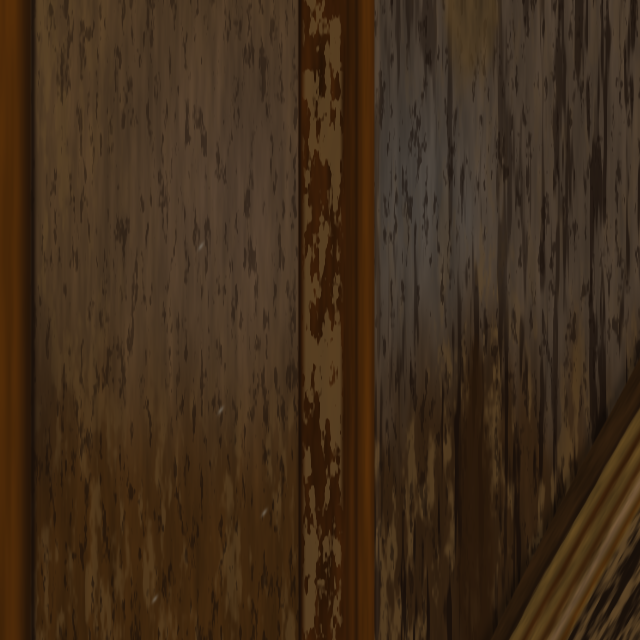
Write a WebGL 2 fragment shader that draws this texture.

```glsl
#version 300 es
precision highp float;
// Weathered timber door: two grained panels, an upright moulding between them,
// an edge strip at the left and a diagonal moulding in the lower right corner.
// Grain is stretched value noise; each part is laid in by smooth edge masks.
uniform vec2 u_resolution;
out vec4 fragColor;

// Layout in canvas units
const float STRIP_X = .048, MOULD_L = .466, FLECK_R = .54, MOULD_R = .585;
const vec2 BRACE_FOOT = vec2(.794, 0), BRACE_NORMAL = vec2(.869, -.494);
const vec2 CHIPS[4] = vec2[4](vec2(.314, .615), vec2(.345, .359),
                             vec2(.413, .199), vec2(.242, .064));
// Colours
const vec3 PANEL_HIGH = vec3(.285, .207, .125);
const vec3 PANEL_LOW = vec3(.232, .14, .048);
const vec3 SHEEN = vec3(.298, .23, .172);
const vec3 GREY_HIGH = vec3(.275, .222, .172);
const vec3 GREY_LOW = vec3(.195, .125, .06);
const vec3 BLUE_GREY = vec3(.27, .25, .23);
const vec3 TAN = vec3(.375, .28, .155);
const vec3 ORANGE = vec3(.3, .16, .03);
const vec3 UMBER = vec3(.2, .1, .025);
const vec3 DARK = vec3(.085, .05, .03);
const vec3 PALE = vec3(.43, .325, .22);

float hash(vec2 p) {
    vec3 q = fract(vec3(p.xyx) * .1031);
    q += dot(q, q.yzx + 33.33);
    return fract((q.x + q.y) * q.z);
}

float noise(vec2 p) {
    vec2 i = floor(p), f = fract(p);
    f = f * f * (3. - 2. * f);
    return mix(mix(hash(i), hash(i + vec2(1, 0)), f.x),
               mix(hash(i + vec2(0, 1)), hash(i + vec2(1, 1)), f.x), f.y);
}

// Three octaves of noise drawn out along y
float grain(vec2 p, float fx, float fy) {
    vec2 freq = vec2(fx, fy);
    float sum = 0., amp = .5;
    for (int i = 0; i < 3; i++) {
        sum += amp * noise(p * freq + float(i) * 17.3);
        freq *= vec2(1.8, 2.3);
        amp *= .65;
    }
    return sum / 1.036;
}

float edge(float at, float x) { return smoothstep(at - .0018, at + .0018, x); }
float blob(vec2 p, vec2 c, vec2 r) { vec2 d = (p - c) / r; return exp(-dot(d, d)); }
float line(float x, float at, float w) { float d = (x - at) / w; return exp(-d * d); }
vec3 darken(vec3 col, float amount) { return mix(col, DARK, amount); }

// Fine light and dark fibres shared by both panels
vec3 fibres(vec3 col, vec2 p, float tanAmount, float poreAmount) {
    float worn = smoothstep(.5, .66, .5 * grain(p + 13., 110., 14.) + .5 * grain(p + 9., 42., 5.));
    float pore = smoothstep(.58, .78, grain(p + 40., 165., 22.));
    col *= .7 + .26 * grain(p, 30., 2.5) + .34 * grain(p + 5., 120., 7.);
    return darken(mix(col, TAN, worn * tanAmount), pore * poreAmount);
}

vec3 leftPanel(vec2 p) {
    float y = p.y + .16 * (grain(p, 30., 3.) - .5);
    vec3 col = mix(PANEL_LOW, PANEL_HIGH, smoothstep(.2, .58, y));
    col = mix(col, SHEEN, .95 * blob(p, vec2(.37, .69), vec2(.19, .3)));
    float low = 1. - smoothstep(.25, .48, y);
    float left = 1. - smoothstep(.06, .24, p.x);
    col = fibres(col, p, .1 + .42 * max(low, left), .42 + .15 * low);
    col = darken(col, .4 * blob(p, vec2(.06, .36), vec2(.035, .18)));
    return darken(col, .85 * line(p.x, .051, .005));
}

vec3 rightPanel(vec2 p) {
    float wobble = .35 * (grain(p, 30., 2.5) - .5);
    float high = smoothstep(.26, .58, p.y + wobble);
    vec3 col = mix(GREY_LOW, GREY_HIGH, high);
    col = mix(col, BLUE_GREY, .8 * blob(p, vec2(.65, .7), vec2(.11, .2)));
    float patchy = blob(p, vec2(.75, .53), vec2(.05, .13));
    col = fibres(col, p + 3., .65 - .5 * high + .35 * patchy, .55);
    // Long hairline cracks, denser toward the right and the foot
    float cracks = smoothstep(.56, .7, grain(p + 21., 105., 4.));
    col = darken(col, cracks * mix(.85, .45 + .25 * smoothstep(.8, .95, p.x), high));
    // Bare patch above, smooth dark tongue below
    float x = p.x + .02 * (grain(p + 8., 40., 12.) - .5);
    float bare = smoothstep(.688, .704, x) * (1. - smoothstep(.765, .783, x))
               * smoothstep(.86, .96, p.y + .6 * wobble);
    col = mix(col, TAN * (.55 + .45 * grain(p, 90., 9.)), .75 * bare);
    col = mix(col, BLUE_GREY * 1.15, .45 * blob(p, vec2(.73, .66), vec2(.01, .05)));
    float width = .031 * sqrt(clamp(1.44 - 3. * p.y, 0., 1.));
    float tongue = 1. - smoothstep(width - .012, width + .004, abs(x - .744));
    col = mix(col, vec3(.155, .09, .036), .8 * tongue * step(p.y, .48));
    return mix(col, PALE, .25 * line(p.x, .59, .004));
}

vec3 moulding(vec2 p) {
    float rows = .07 * (line(p.x, .484, .008) + line(p.x, .526, .007));
    float flecks = grain(p + 2., 125., 22.) + rows + .22 * (noise(p * vec2(25, 7)) - .45);
    flecks = smoothstep(.5, .63, flecks) * smoothstep(.47, .479, p.x) * (1. - smoothstep(.53, .538, p.x));
    vec3 worn = mix(UMBER * (.6 + .75 * grain(p, 85., 7.)), TAN, .8 * flecks);
    vec3 bead = mix(UMBER, ORANGE, .3 + .7 * line(p.x, .571, .01));
    bead *= .78 + .44 * grain(p, 120., 3.);
    bead = darken(bead, .5 * line(p.x, .557, .003) + .3 * line(p.x, .543, .004));
    vec3 col = mix(worn, bead, edge(FLECK_R, p.x));
    return darken(col, .75 * line(p.x, MOULD_L + .002, .003));
}

// Bands across the diagonal moulding; d is the distance from its worn edge
vec3 brace(vec2 p, float d) {
    float g = grain(vec2(d, dot(p, vec2(.494, .869))) + 4., 130., 12.);
    float band = d + .005 * (g - .5);
    vec3 col = mix(vec3(.17, .105, .045), vec3(.34, .25, .11), edge(0., band));
    col = mix(col, UMBER, .9 * line(band, .022, .006) + .8 * line(band, .047, .006));
    col = mix(col, PALE, .9 * line(band, .061, .006));
    col = mix(col, ORANGE, .8 * line(band, .073, .005));
    vec3 board = mix(DARK, TAN, .1 + .7 * smoothstep(.32, .7, g));
    col = mix(col, board, smoothstep(.077, .083, d));
    return darken(col, .5 * line(d, -.003, .004)) * (.72 + .5 * g);
}

void main() {
    vec2 p = gl_FragCoord.xy / u_resolution;
    vec3 strip = ORANGE * (.76 + .4 * grain(p, 70., 2.));
    strip = darken(strip, .7 * smoothstep(.02, STRIP_X, p.x));
    vec3 col = mix(strip, leftPanel(p), edge(STRIP_X, p.x));
    col = mix(col, moulding(p), edge(MOULD_L, p.x));
    col = mix(col, rightPanel(p), edge(MOULD_R, p.x));
    // Small pale chips on the left panel
    for (int i = 0; i < 4; i++) {
        vec2 d = p - CHIPS[i];
        d.x -= .5 * d.y;
        col = mix(col, vec3(.5, .47, .42), .6 * blob(d, vec2(0), vec2(.003, .006)));
    }
    // Diagonal moulding, bowed slightly
    float d = dot(p - BRACE_FOOT, BRACE_NORMAL) + .08 * p.y * max(.36 - p.y, 0.);
    float outer = -.024 - .034 * p.y;
    col *= 1. - .3 * line(d, outer - .004, .01);
    fragColor = vec4(mix(col, brace(p, d), edge(outer, d)), 1);
}
```
